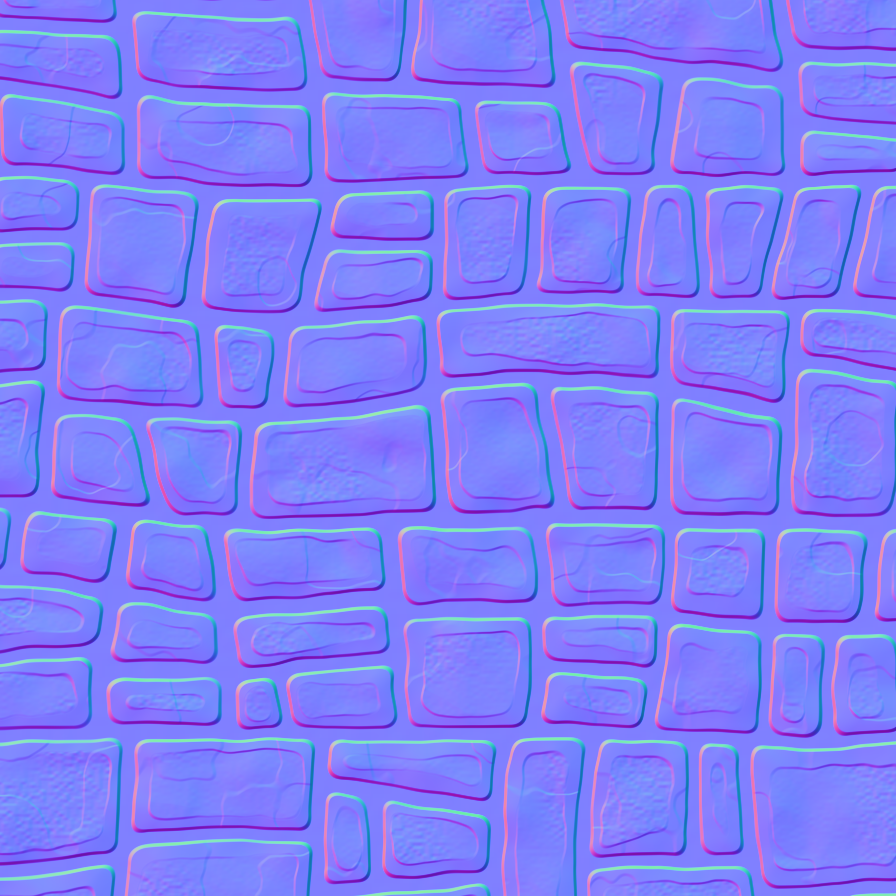
Write a WebGL 2 fragment shader that draws this texture map.

```glsl
#version 300 es
precision highp float;

uniform vec2 u_resolution;
out vec4 fragColor;

// Layout of the wall, in canvas units
const int MAX_CUTS = 11;
const vec2 WALL_MIN = vec2(-0.14, -0.07);
const vec2 WALL_MAX = vec2(1.12, 1.16);
const float MAX_COURSE = 0.27;
const float MIN_RISE = 0.14;
const float MIN_AREA = 0.011;
const float MAX_AREA = 0.036;
const float MAX_TILT = 0.4;
const float TILT_SPAN = 0.06;
const float WARP = 0.04;
const float CHIP = 0.005;
const float CHAMFER = 0.004;
const float CORNER = 0.016;
const float GAP_MIN = 0.005;
const float GAP_MAX = 0.009;

// Relief of a stone
const float EDGE_WIDTH = 0.0036;
const float EDGE_HEIGHT = 0.0066;
const float BEVEL_WIDTH = 0.0165;
const float BEVEL_HEIGHT = 0.0015;
const float LIP_WIDTH = 0.0032;
const float LIP_HEIGHT = 0.0023;
const float LEDGE_HEIGHT = 0.0007;
const float GRAIN_HEIGHT = 0.0007;
const vec2 GRAIN_SCALE = vec2(190.0, 250.0);
const float SLOPE_STEP = 0.0008;
const float TINT_STRENGTH = 0.92;

struct Stone {
    float dist;   // negative inside
    float id;
    vec2 local;   // -1 to 1 across the stone
};

float hash(vec2 p) {
    return fract(sin(dot(p, vec2(12.9898, 78.233))) * 43758.5453);
}

float noise(vec2 p) {
    vec2 i = floor(p), f = fract(p);
    f = f * f * (3.0 - 2.0 * f);
    return mix(mix(hash(i), hash(i + vec2(1, 0)), f.x),
               mix(hash(i + vec2(0, 1)), hash(i + vec2(1, 1)), f.x), f.y);
}

// Union of two sides with a slightly rounded, chamfered corner
float cornerMax(float a, float b) {
    float h = max(CORNER - abs(a - b), 0.0) / CORNER;
    float rounded = max(a, b) + h * h * CORNER * 0.25;
    return max(rounded, (a + b + CHAMFER) * 0.7071);
}

// Uneven courses, cut again and again by slanted lines
Stone findStone(vec2 p) {
    vec2 lo = WALL_MIN, hi = WALL_MAX;
    float dist = -1.0, id = 1.0;
    for (int i = 0; i < MAX_CUTS; i++) {
        vec2 size = hi - lo;
        float areaLimit = mix(MIN_AREA, MAX_AREA, hash(vec2(id, 1.7)));
        if (size.x * size.y < areaLimit || max(size.x, size.y) < MIN_RISE) break;

        float aspect = mix(1.0, 2.0, hash(vec2(id, 2.3)));
        bool upright = size.y < MIN_RISE
            || (size.y < MAX_COURSE && size.x > size.y * aspect);
        vec2 cut = mix(lo, hi, mix(0.3, 0.7, hash(vec2(id, 3.1))));
        vec2 off = p - cut;
        float span = upright ? size.y : size.x;
        float tilt = (hash(vec2(id, 4.9)) - 0.5) * min(MAX_TILT, TILT_SPAN / span);
        vec2 middle = p - 0.5 * (lo + hi);
        float line = upright ? off.x + tilt * middle.y : off.y + tilt * middle.x;
        line /= sqrt(1.0 + tilt * tilt);

        dist = cornerMax(dist, -abs(line));
        bool beyond = line > 0.0;
        if (upright) {
            if (beyond) lo.x = cut.x; else hi.x = cut.x;
        } else {
            if (beyond) lo.y = cut.y; else hi.y = cut.y;
        }
        id = id * 2.0 + (beyond ? 1.0 : 0.0);
    }
    dist += mix(GAP_MIN, GAP_MAX, hash(vec2(id, 5.3)));
    return Stone(dist, id, (2.0 * p - lo - hi) / (hi - lo));
}

float height(vec2 p) {
    vec2 bend = vec2(noise(p * 3.3 + 7.0), noise(p * 3.3 + 31.0)) - 0.5;
    vec2 chips = vec2(noise(p * 30.0), noise(p * 30.0 + 50.0)) - 0.5;
    Stone s = findStone(p + WARP * bend + CHIP * chips);

    // Steep rim and gentle bevel
    float depth = -s.dist;
    float rim = smoothstep(0.0, EDGE_WIDTH, depth);
    float h = EDGE_HEIGHT * mix(0.6, 1.3, noise(p * 21.0 + 9.0)) * rim;
    float inset = BEVEL_WIDTH * mix(0.4, 1.3, noise(p * 15.0 + s.id));
    inset += 0.004 * noise(p * 55.0 + s.id);
    h += BEVEL_HEIGHT * clamp(depth / inset, 0.0, 1.0);

    // Broken inner lip, falling at the top and right
    float face = smoothstep(inset, inset + LIP_WIDTH, depth);
    float side = clamp(1.3 * s.local.y + 0.7 * s.local.x, -0.8, 1.0);
    float wear = smoothstep(0.15, 0.5, noise(p * 17.0 + 80.0));
    h -= LIP_HEIGHT * side * wear * face;

    // Flaked ledges and patches of grain on the stone
    float flake = noise(p * 16.0 + s.id * 3.7) + 0.12 * noise(p * 60.0);
    h -= LEDGE_HEIGHT * rim * smoothstep(0.7, 0.745, flake);
    float patchy = 0.2 + 0.8 * smoothstep(0.45, 0.75, noise(p * 11.0 + 19.0));
    h += GRAIN_HEIGHT * face * patchy * noise(p * GRAIN_SCALE);
    return h + 0.0002 * noise(p * 70.0);
}

void main() {
    vec2 p = gl_FragCoord.xy / u_resolution;
    vec2 e = vec2(SLOPE_STEP, 0.0);
    vec2 slope = vec2(height(p + e) - height(p - e),
                      height(p - e.yx) - height(p + e.yx)) / (2.0 * SLOPE_STEP);
    vec3 normal = normalize(vec3(slope, 1.0));
    normal.xy *= TINT_STRENGTH;
    fragColor = vec4(0.5 + 0.5 * normal, 1.0);
}
```
